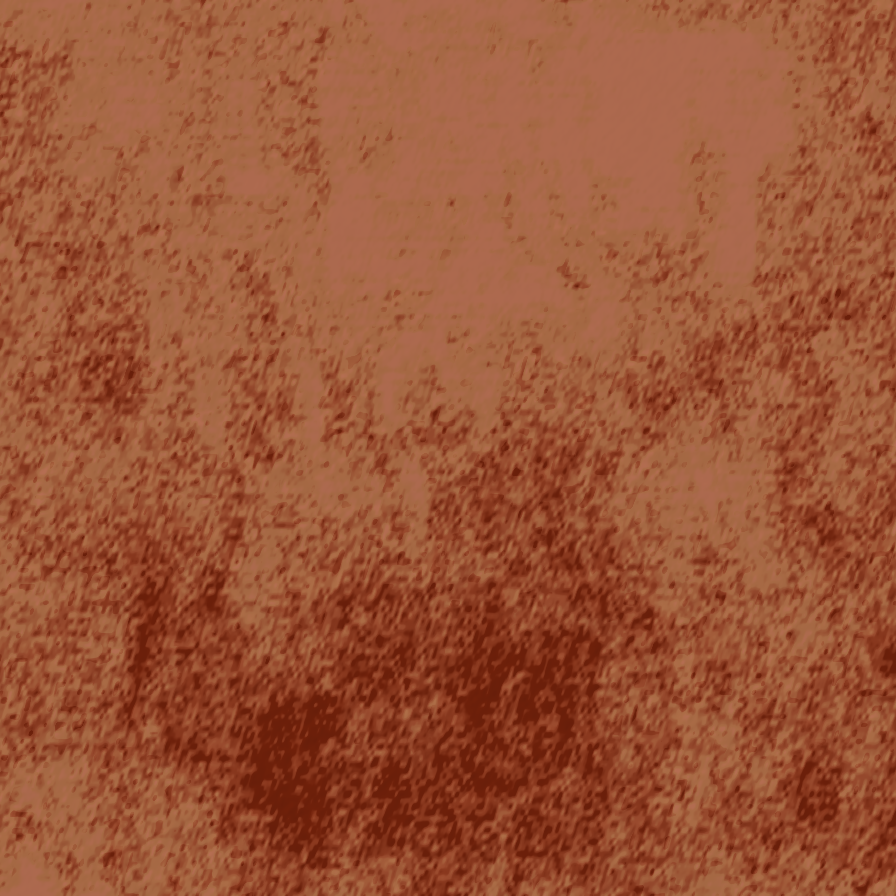
Reproduce this texture procedurally as a Shadertoy shader.

```glsl
// Worn rust-coloured velvet: a dark stain low on the cloth, frayed clouds and
// drips, and fine grain are summed into one wear value, which a ramp of six
// colours turns from pale pink through tan and rust to deep brown.

const vec3 PINK = vec3(0.675, 0.410, 0.305);
const vec3 TAN  = vec3(0.650, 0.410, 0.265);
const vec3 CLAY = vec3(0.620, 0.350, 0.220);
const vec3 RUST = vec3(0.590, 0.285, 0.175);
const vec3 DARK = vec3(0.530, 0.215, 0.115);
const vec3 DEEP = vec3(0.430, 0.125, 0.040);

const vec2  STAIN_CENTRE  = vec2(0.50, 0.20);
const vec2  STAIN_FALLOFF = vec2(3.5, 12.0);
const float STAIN_DEPTH   = 2.1;
const float BASE_WEAR     = -0.78;
const float CLOUD_DEPTH   = 4.2;
const float DRIP_DEPTH    = 2.4;
const float THREAD_DEPTH  = 0.6;
const float GRAIN_DEPTH   = 2.1;
const float TWILL_DEPTH   = 0.9;
const float SPECK_DEPTH   = 0.8;

const vec2 CLOUD_SCALE  = vec2(4.6, 4.2);
const vec2 DRIP_SCALE   = vec2(44.0, 13.0);
const vec2 THREAD_SCALE = vec2(22.0, 150.0);
const vec2 GRAIN_SCALE  = vec2(250.0, 150.0);
const vec2 TWILL_SCALE  = vec2(190.0, 60.0);
const vec2 SPECK_SCALE  = vec2(150.0, 110.0);

float hash(vec2 p) {
    return fract(sin(dot(p, vec2(12.9898, 78.233))) * 43758.5453);
}

float noise(vec2 p) {
    vec2 cell = floor(p);
    vec2 f = fract(p);
    f = f * f * (3.0 - 2.0 * f);
    float low  = mix(hash(cell), hash(cell + vec2(1.0, 0.0)), f.x);
    float high = mix(hash(cell + vec2(0.0, 1.0)), hash(cell + 1.0), f.x);
    return mix(low, high, f.y);
}

// Layered noise, centred on zero.
float fbm(vec2 p, int octaves) {
    float sum = 0.0, total = 0.0, weight = 1.0;
    for (int i = 0; i < octaves; i++) {
        sum += weight * (noise(p) - 0.5);
        total += weight;
        weight *= 0.56;
        p = p * 2.03 + 17.3;
    }
    return sum / total;
}

// Broad shape of the wear: stain, clouds, drips and cross threads.
float wornBody(vec2 p) {
    vec2 d = p - STAIN_CENTRE;
    float stain = exp(-dot(d * d, STAIN_FALLOFF));
    float topShade = 0.3 * smoothstep(0.75, 1.0, p.y);

    vec2 warp = vec2(noise(p * 9.0 + 3.1), noise(p * 9.0 + 41.7)) - 0.5;
    float clouds = fbm(p * CLOUD_SCALE + 0.6 * warp + 8.4, 6);
    float drips = fbm(p * DRIP_SCALE + 2.0 * warp + 60.2, 3);
    float dripFade = mix(1.0, 0.6, smoothstep(0.35, 0.75, p.y));
    float threads = noise(p * THREAD_SCALE) - 0.5;

    return BASE_WEAR + topShade + STAIN_DEPTH * stain + CLOUD_DEPTH * clouds
         + DRIP_DEPTH * dripFade * drips + THREAD_DEPTH * threads;
}

// Stops are spaced so that each colour takes its share of the area.
vec3 wearColour(float wear) {
    vec3 c = mix(PINK, TAN, smoothstep(-1.50, -0.75, wear));
    c = mix(c, CLAY, smoothstep(-0.66, -0.08, wear));
    c = mix(c, RUST, smoothstep(-0.08, 0.47, wear));
    c = mix(c, DARK, smoothstep(0.47, 1.08, wear));
    return mix(c, DEEP, smoothstep(1.08, 1.95, wear));
}

void mainImage(out vec4 fragColor, in vec2 fragCoord) {
    vec2 p = fragCoord / iResolution.y;
    float body = wornBody(p);

    // Slanted pile and diagonal twill, weak where the cloth is rubbed smooth.
    vec2 slanted = vec2(p.x - 0.3 * p.y, p.y);
    vec2 diagonal = vec2(p.x - p.y, p.x + p.y) * 0.7071;
    float grain = noise(slanted * GRAIN_SCALE) - 0.5;
    float twill = noise(diagonal * TWILL_SCALE + 90.0) - 0.5;
    float rough = mix(0.2, 1.0, smoothstep(-1.2, -0.2, body));
    float wear = body + rough * (GRAIN_DEPTH * grain + TWILL_DEPTH * twill);

    // Crisp specks scattered along the frayed edges of the pale patches.
    float speck = smoothstep(0.70, 0.82, noise(slanted * SPECK_SCALE + 31.0));
    float edge = smoothstep(-1.4, -0.7, body) * (1.0 - smoothstep(0.2, 0.9, body));
    wear += SPECK_DEPTH * speck * edge;

    vec3 colour = wearColour(wear);
    colour *= 1.0 - 0.06 * rough * (grain + twill);
    fragColor = vec4(colour, 1.0);
}
```
